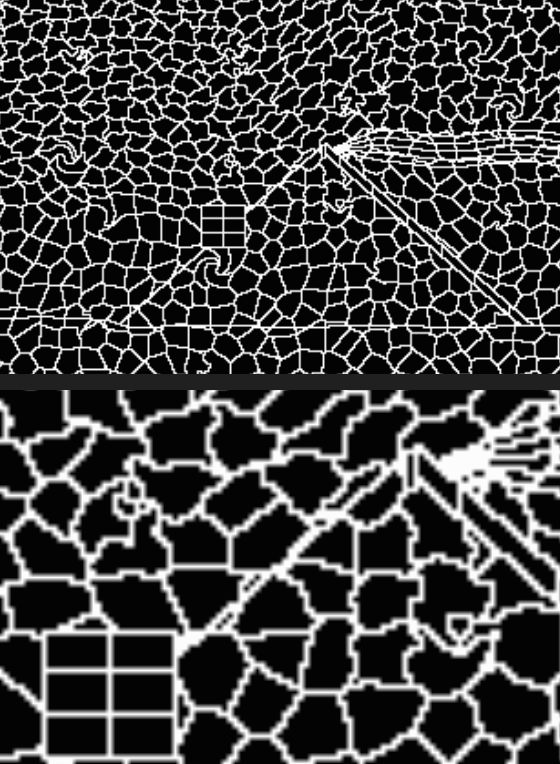
Top, the full canvas; bottom, a detail of the centre.
A WebGL 2 fragment shader for this pattern:

```glsl
#version 300 es
precision highp float;
// White stair-stepped outlines of irregular cells on black, with a gable, a window and tangles.

uniform vec2 u_resolution;
out vec4 fragColor;

// Lengths are in canvas heights.
const vec3 DARK = vec3(0.01);
const vec3 LIGHT = vec3(0.99);
const float GRID_ROWS = 205.2;      // coarse raster that gives the stepped lines
const float CELL_ROWS = 17.2;       // cells per canvas height
const float JITTER = 0.78;
const float WOBBLE = 0.006;         // raggedness of ordinary outlines
const float TANGLE = 0.017;         // raggedness inside tangles
const float TANGLE_RADIUS = 0.040;
const float SWIRL_RADIUS = 0.035;
const float SWIRL_TURN = 2.6;
const int KNOTS = 16;               // tangles and swirls together
const vec2 APEX = vec2(0.873, 0.619);
const float ROOF_SLOPE = 0.876;
const float RAFTER = 0.030;
const float GROUND = 0.130;
const float HORIZON = 0.605;
const vec2 WINDOW_MIN = vec2(0.543, 0.340);
const vec2 WINDOW_SIZE = vec2(0.117, 0.115);
const vec2 PANES = vec2(2.0, 3.0);

vec2 hash2(vec2 p) {
    vec2 k = vec2(dot(p, vec2(127.1, 311.7)), dot(p, vec2(269.5, 183.3)));
    return fract(sin(k) * 43758.5453);
}

// Bends space with slow waves, scattered swirls and ragged tangles.
vec2 warp(vec2 p) {
    vec2 q = p + 0.012 * sin(p.yx * vec2(11.0, 9.0) + vec2(0.5, 2.0));
    float rough = WOBBLE * smoothstep(0.4, 0.65, p.y + 0.08 * sin(p.x * 9.0));
    for (int i = 0; i < KNOTS; i++) {
        vec2 centre = fract(float(i + 1) * vec2(0.7549, 0.5698) + vec2(0.1, 0.3));
        centre.x *= 1.5;
        vec2 d = p - centre;
        float r2 = dot(d, d);
        if (i % 3 == 0) {
            float a = SWIRL_TURN * exp(-r2 / (SWIRL_RADIUS * SWIRL_RADIUS));
            q += mat2(cos(a), sin(a), -sin(a), cos(a)) * d - d;
        } else {
            rough += TANGLE * exp(-r2 / (TANGLE_RADIUS * TANGLE_RADIUS));
        }
    }
    q += rough * sin(p.yx * vec2(127.0, 113.0) + 2.0 * sin(p * 71.0));
    // Flatter, sloping cells at the upper left
    q.y += 0.35 * max(p.y - 0.45, 0.0) * (1.0 - smoothstep(0.5, 1.1, p.x));
    return q;
}

// Identity of the nearest cell seed.
vec2 nearestCell(vec2 p) {
    vec2 base = floor(p), best = base;
    float bestDistance = 9.0;
    for (int y = -1; y <= 1; y++)
    for (int x = -1; x <= 1; x++) {
        vec2 cell = base + vec2(x, y);
        vec2 d = cell + 0.5 + JITTER * (hash2(cell) - 0.5) - p;
        float distance2 = dot(d, d);
        if (distance2 < bestDistance) { bestDistance = distance2; best = cell; }
    }
    return best;
}

// Cell identity in xy, large region in z; outlines run where this changes.
vec3 label(vec2 p) {
    vec2 pane = (p - WINDOW_MIN) / WINDOW_SIZE;
    if (all(equal(floor(pane), vec2(0.0)))) return vec3(floor(pane * PANES), 20.0);

    float ground = GROUND + 0.004 * sin(p.x * 14.0) + 0.02 * (1.0 - smoothstep(0.28, 0.36, p.x));
    float roof = APEX.y - ROOF_SLOPE * abs(p.x - APEX.x) - p.y;
    float region = step(ground, p.y);
    if (region > 0.0 && roof > 0.0) {
        if (p.x > APEX.x && roof < RAFTER) return vec3(floor(p.x * 11.0), 0.0, 3.0);
        region = 2.0;
    } else if (p.x > APEX.x) {
        // Thin streaks along the horizon
        float spread = 0.042 * smoothstep(0.85, 1.05, p.x) + 0.0001;
        float streak = (p.y - HORIZON + 0.008 * sin(p.x * 17.0)) / spread;
        if (abs(streak) < 1.0) region = 10.0 + floor(streak * 2.0);
    }
    return vec3(nearestCell(warp(p) * CELL_ROWS), region);
}

void main() {
    vec2 raster = gl_FragCoord.xy / u_resolution.y * GRID_ROWS - 0.5;
    vec2 corner = floor(raster), blend = raster - corner;

    // Labels on a small patch of the raster
    vec3 tags[9];
    for (int i = 0; i < 9; i++)
        tags[i] = label((corner + vec2(i % 3, i / 3) + 0.5) / GRID_ROWS);

    // Mark raster squares whose neighbours differ, then blend them smoothly
    float ink = 0.0;
    for (int j = 0; j < 2; j++)
    for (int i = 0; i < 2; i++) {
        int k = i + 3 * j;
        bool edge = tags[k] != tags[k + 1] || tags[k] != tags[k + 3] || tags[k] != tags[k + 4];
        vec2 weight = mix(1.0 - blend, blend, vec2(i, j));
        ink += edge ? weight.x * weight.y : 0.0;
    }
    fragColor = vec4(mix(DARK, LIGHT, ink), 1.0);
}
```
